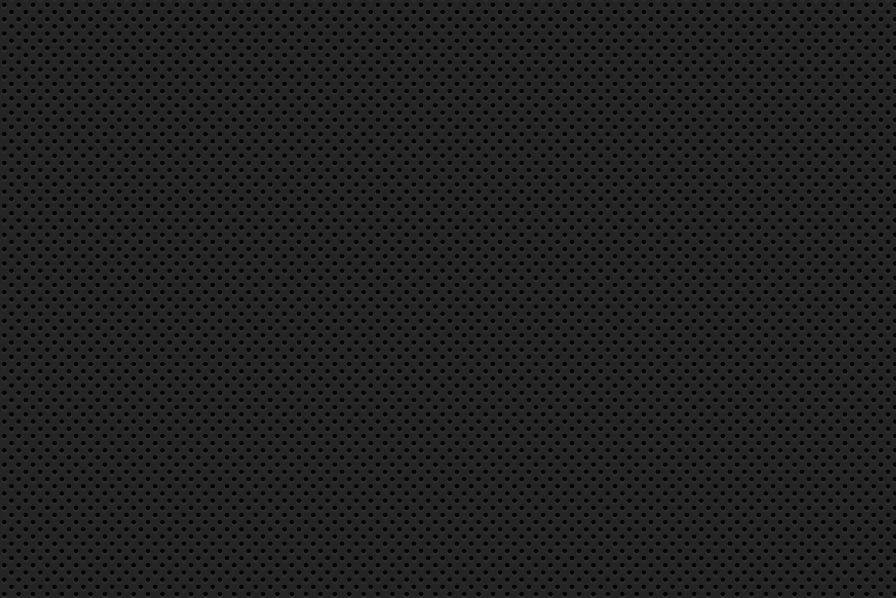
Give the GLSL for this pattern, as a Shadertoy shader.

```glsl
// Dark perforated sheet: small round holes on a staggered square lattice.
// Each hole is a soft-edged disc with a faint lit lip just below it,
// over charcoal with a very light grain.

float hash(vec2 p) {
    p = fract(p * vec2(0.1031, 0.1137));
    p += dot(p, p.yx + 33.3);
    return fract((p.x + p.y) * p.x);
}

// Offset from the nearest hole: one at each cell centre, one at each corner
vec2 nearestHole(vec2 p) {
    vec2 centred = fract(p) - 0.5;
    vec2 corner = fract(p + 0.5) - 0.5;
    return dot(centred, centred) < dot(corner, corner) ? centred : corner;
}

// Coverage of a disc with an edge of the given softness
float disc(vec2 p, float radius, float softness) {
    return 1.0 - smoothstep(-0.5, 0.5, (length(p) - radius) / softness);
}

void mainImage(out vec4 fragColor, in vec2 fragCoord) {
    // One unit is one lattice period
    float periods = 62.35;
    vec2 p = fragCoord / iResolution.x * periods;
    float softness = max(periods / iResolution.x, 0.08);
    vec2 hole = nearestHole(p - vec2(0.30, 0.28));

    // Charcoal base with fine grain
    float grain = hash(floor(p * 8.0)) - 0.5;
    float shade = 0.142 + 0.006 * grain;

    // Lit lower lip, then the hole, slightly wider than tall
    shade = mix(shade, 0.172, disc(hole + vec2(0.0, 0.12), 0.20, softness));
    shade = mix(shade, 0.012, disc(hole * vec2(0.95, 1.05), 0.155, softness));

    fragColor = vec4(vec3(shade), 1.0);
}
```
